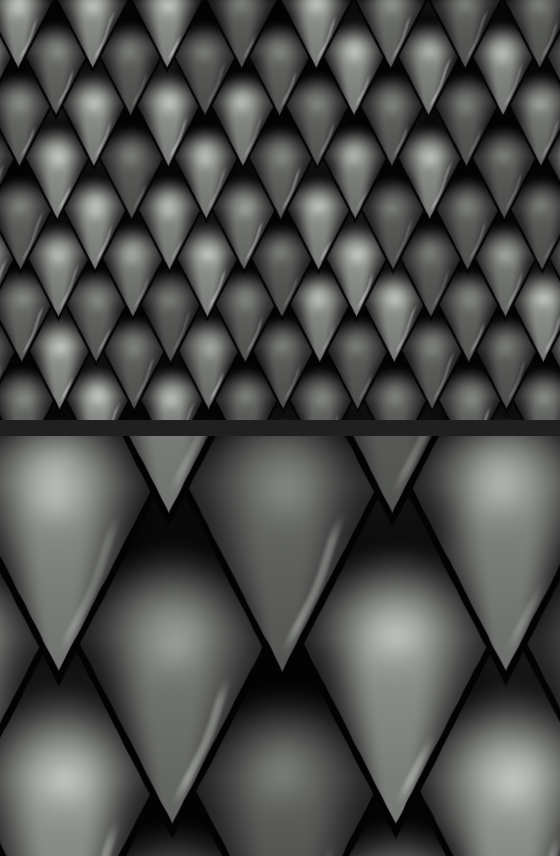
Top, the full canvas; bottom, a detail of the centre.
A Shadertoy shader for this pattern:

```glsl
const int ROWS = 10;
const float PITCH = 0.1774;       // width of one scale, canvas height = 1
const float ROW_STEP = 0.1167;
const float EDGE_SLOPE = 1.95;
const float LINE_HALF = 0.0027;
const float CROWN = 0.86;         // height of the bulge above the tip, in pitches
const vec3 TINT = vec3(0.99, 1.01, 0.985);

float hash(vec2 p) {
    vec3 q = fract(vec3(p.xyx) * 0.1031);
    q += dot(q, q.yzx + 33.33);
    return fract((q.x + q.y) * q.z);
}

float valueNoise(vec2 p) {
    vec2 i = floor(p), f = fract(p);
    f = f * f * (3.0 - 2.0 * f);
    float low = mix(hash(i), hash(i + vec2(1, 0)), f.x);
    float high = mix(hash(i + vec2(0, 1)), hash(i + vec2(1, 1)), f.x);
    return mix(low, high, f.y);
}

// Tip of the first scale in a row, measured from the top left corner
vec2 rowOrigin(float row) {
    float x = 0.0434 + 0.5 * PITCH * mod(row, 2.0) + 0.0014 * row;
    float wobble = 0.009 * cos(1.0472 * (row - 1.0));
    return vec2(x, 0.171 + ROW_STEP * row - wobble);
}

// Soft teardrop: narrow at the tip, round at the crown
float teardrop(vec2 q) {
    float halfWidth = 0.07 + 0.3 * clamp(q.y, 0.0, CROWN);
    vec2 e = vec2(q.x / halfWidth, max(q.y - CROWN, 0.0) / 0.33);
    return 1.0 - smoothstep(0.3, 1.4, length(e));
}

// Thin glint that follows the lower right edge and bends inward
float edgeGlint(vec2 q, float inset, float reach) {
    float path = 0.045 + 0.05 * smoothstep(0.35, 0.75, q.y);
    float across = 1.0 - smoothstep(0.004, 0.03, abs(inset - path));
    float along = smoothstep(0.1, 0.25, q.y) * (1.0 - smoothstep(reach - 0.15, reach, q.y));
    return across * along * step(0.0, q.x);
}

// Grey level of a scale; q is relative to its tip, in pitches
float scaleShade(vec2 q, float inset, vec2 id) {
    float bright = smoothstep(0.47, 0.62, hash(id + 7.0));
    float vary = hash(id + 31.0);
    float smoke = valueNoise(q * 4.0 + id * 9.0);

    float ambient = mix(0.07, 0.17, smoke);
    float topDark = smoothstep(0.85, 1.2, q.y) * (1.0 - 0.6 * bright * vary);
    ambient *= 1.0 - 0.9 * topDark;

    float tone = mix(0.37, 0.54, bright) + 0.05 * (vary - 0.5);
    tone *= mix(0.86, 1.0, smoothstep(0.0, 0.8, q.y));
    vec2 toCrown = q - vec2(0.04 * (vary - 0.5), CROWN + 0.06 * (smoke - 0.5));
    float spot = exp(-dot(toCrown, toCrown) / 0.018);

    float shade = mix(ambient, tone, teardrop(q)) + mix(0.12, 0.19, bright) * spot;
    float glint = edgeGlint(q, inset, mix(0.45, 0.85, hash(id + 53.0)));
    return shade + glint * mix(0.1, 0.22, vary);
}

void mainImage(out vec4 fragColor, in vec2 fragCoord) {
    float pixel = 1.0 / iResolution.y;
    vec2 p = fragCoord * pixel;
    p.y = 1.0 - p.y;
    float lineHalf = LINE_HALF * (0.85 + 0.3 * valueNoise(p * 90.0));
    float shade = 0.0;

    // Paint from the lowest row up, so each row overlaps the one below
    for (int i = ROWS - 1; i >= 0; i--) {
        float row = float(i);
        vec2 origin = rowOrigin(row);
        float column = floor((p.x - origin.x) / PITCH + 0.5);
        vec2 local = vec2(p.x - origin.x - column * PITCH, origin.y - p.y);
        float inside = (local.y - EDGE_SLOPE * abs(local.x)) / length(vec2(1.0, EDGE_SLOPE));

        float body = scaleShade(local / PITCH, inside / PITCH, vec2(column + 20.0, row));
        shade = mix(shade, body, smoothstep(-pixel, pixel, inside));
        float outline = 1.0 - smoothstep(-pixel, pixel, abs(inside) - lineHalf);
        shade = mix(shade, 0.012, outline);
    }

    fragColor = vec4(clamp(shade * TINT, 0.0, 1.0), 1.0);
}
```
